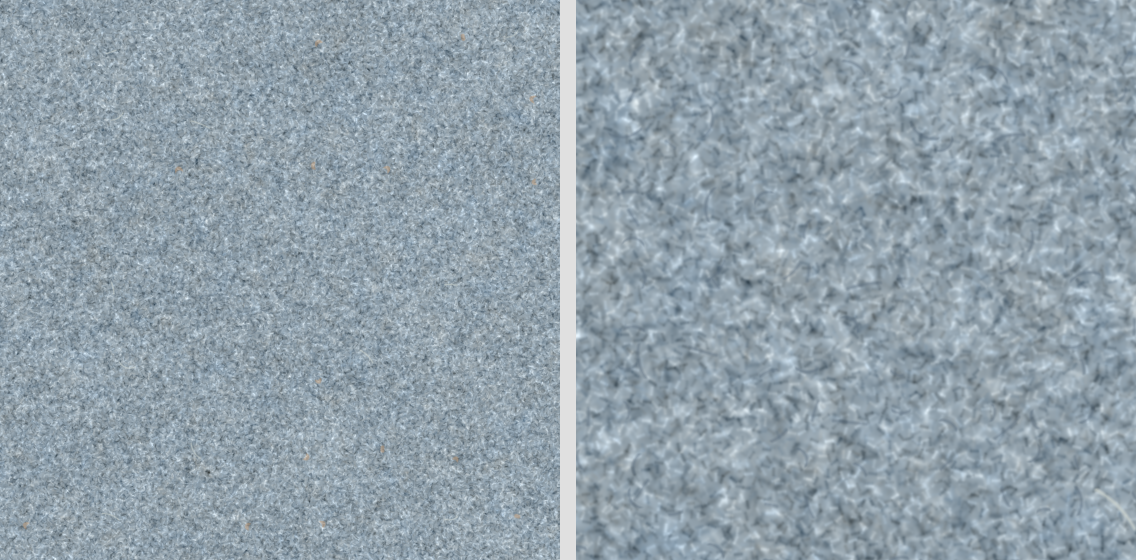
Left: the whole. Right: its middle third, enlarged.
Write a WebGL 1 fragment shader that draws this texture.

```glsl
precision highp float;
// Blue-grey felted paper: layers of short, randomly turned soft fibres (cellular noise)
// set the grain, layered sines add faint clouds, and sparse bent hairs and
// tan flecks lie on top.

#define BASE_COLOR vec3(0.571, 0.631, 0.672)
#define DARK_HAIR vec3(0.34, 0.41, 0.48)
#define PALE_HAIR vec3(0.80, 0.83, 0.81)
#define TAN_FLECK vec3(0.69, 0.60, 0.51)
#define GRAIN_CONTRAST 0.155
#define CLOUD_CONTRAST 0.009
#define TINT_STRENGTH 0.022
#define FIBRE_HALF_LENGTH 0.45
#define FIBRE_WIDTH 0.30

uniform vec2 u_resolution;

vec3 hash3(vec2 p) {
  vec3 q = fract(vec3(p.xyx) * vec3(0.1031, 0.1030, 0.0973));
  q += dot(q, q.yxz + 33.33);
  return fract((q.xxy + q.yzz) * q.zyx);
}

// Coordinates along and across a stroke turned by the given angle
vec2 turn(vec2 p, float angle) {
  float c = cos(angle), s = sin(angle);
  return vec2(c * p.x + s * p.y, c * p.y - s * p.x);
}

// Signed sum of soft fibres, one per cell: x is tone, y is tint
vec2 fibres(vec2 uv, float scale, float seed) {
  vec2 p = uv * scale;
  vec2 cell = floor(p);
  vec2 sum = vec2(0.0);
  for (int j = -1; j <= 1; j++) {
    for (int i = -1; i <= 1; i++) {
      vec2 id = cell + vec2(float(i), float(j));
      vec3 place = hash3(id + seed);
      vec3 look = hash3(id + seed + 71.0);
      vec2 q = turn(p - id - place.xy, place.z * 3.1416);
      q.x = max(abs(q.x) - FIBRE_HALF_LENGTH, 0.0);
      float body = exp(-dot(q, q) / (FIBRE_WIDTH * FIBRE_WIDTH));
      sum += body * (look.xy * 2.0 - 1.0);
    }
  }
  return sum;
}

// Broad uneven patches, slightly longer across than upward
float clouds(vec2 uv) {
  vec2 p = uv * vec2(9.0, 14.0);
  float sum = 0.0;
  float weight = 1.0;
  for (int i = 0; i < 4; i++) {
    p += 0.8 * sin(p.yx * 1.3 + float(i) * 2.1);
    sum += weight * sin(p.x + float(i)) * sin(p.y + 1.7);
    p = turn(p, 0.9) * 1.7;
    weight *= 0.75;
  }
  return sum;
}

// Coverage of sparse bent strokes; size holds half length and half width in canvas units
float strokes(vec2 uv, float scale, float share, vec2 size, float seed) {
  vec2 p = uv * scale;
  vec2 id = floor(p);
  vec3 place = hash3(id + seed);
  vec3 look = hash3(id + seed + 37.0);
  vec2 centre = 0.35 + 0.3 * place.xy;
  vec2 q = turn((p - id - centre) / scale, place.z * 3.1416);
  float halfLength = size.x * mix(0.5, 1.0, look.y);
  q.y += (look.z - 0.5) * q.x * q.x / size.x;
  q.x = max(abs(q.x) - halfLength, 0.0);
  float soft = 0.0008 + 0.5 / u_resolution.y;
  float body = 1.0 - smoothstep(size.y - soft, size.y + soft, length(q));
  return body * step(look.x, share);
}

void main() {
  vec2 uv = gl_FragCoord.xy / u_resolution.y;

  // Grain from fine to coarse
  vec2 grain = 0.70 * fibres(uv, 250.0, 11.0)
             + 0.70 * fibres(uv, 160.0, 313.0)
             + 0.35 * fibres(uv, 95.0, 547.0);
  vec2 mottle = fibres(uv, 30.0, 809.0);

  float tone = GRAIN_CONTRAST * grain.x
             + CLOUD_CONTRAST * (clouds(uv) + mottle.x);
  float tint = TINT_STRENGTH * (0.6 * grain.y + 0.5 * mottle.y);
  vec3 color = BASE_COLOR + tone + tint * vec3(1.0, 0.1, -0.9);

  // Dark and pale hairs
  float dark = max(strokes(uv, 23.0, 0.45, vec2(0.010, 0.0009), 101.0),
                   strokes(uv, 37.0, 0.40, vec2(0.006, 0.0009), 211.0));
  float pale = strokes(uv, 7.0, 0.20, vec2(0.018, 0.0010), 401.0);
  color = mix(color, DARK_HAIR, 0.40 * dark);
  color = mix(color, PALE_HAIR, 0.65 * pale);

  // Rare tan flecks
  float fleck = strokes(uv, 8.0, 0.14, vec2(0.004, 0.0034), 601.0);
  color = mix(color, TAN_FLECK + 0.5 * tone, 0.70 * fleck);

  gl_FragColor = vec4(clamp(color, 0.0, 1.0), 1.0);
}
```
